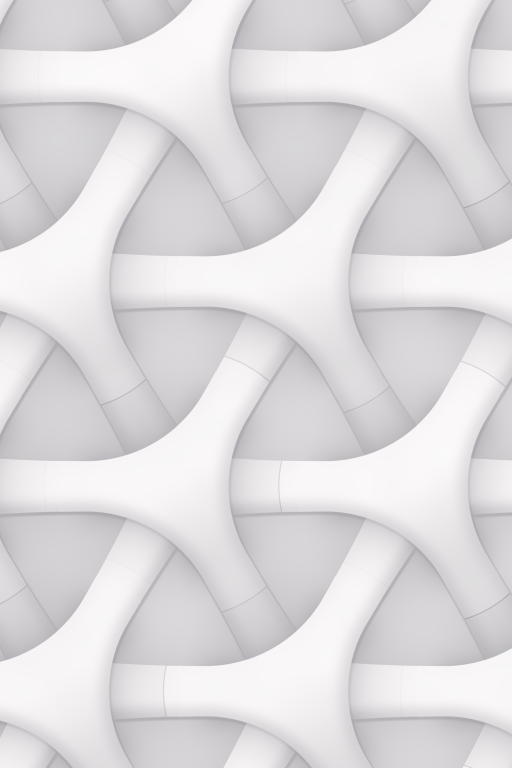
Reproduce this pattern procedurally as a Shadertoy shader.

```glsl
#define PITCH vec2(0.467, 0.462)    // hub spacing, in canvas widths
#define ORIGIN vec2(0.115, 0.150)   // lowest left hub
#define ARM 0.106                   // arm half width, in hub spacings
#define WAIST 0.21                  // hub centre to fillet
#define REACH 0.90                  // arm length
#define CORE 0.50                   // part of an arm lying on top
#define SEAM 0.55                   // distance of the joints
#define DROP vec2(0.004, -0.008)    // shadow offset
#define LIGHT vec2(-0.35, 0.937)
#define BACK 0.850                  // tone of the rear wall

const float SIN60 = 0.8660254;
const float THIRD = 2.0943951;

float hash(vec2 p) {
    return fract(sin(dot(p, vec2(127.1, 311.7))) * 43758.5453);
}

float noise(vec2 p) {
    vec2 i = floor(p), f = fract(p);
    f = f * f * (3.0 - 2.0 * f);
    return mix(mix(hash(i), hash(i + vec2(1, 0)), f.x),
               mix(hash(i + vec2(0, 1)), hash(i + vec2(1, 1)), f.x), f.y);
}

// Position along and across the nearest arm, and its index: 0 left, 1 down, 2 up
vec3 armSpace(vec2 p) {
    float k = round((atan(p.y, p.x) - 1.5 * THIRD) / THIRD);
    float angle = (k + 1.5) * THIRD;
    vec2 axis = vec2(cos(angle), sin(angle));
    float index = k < -2.5 ? 0.0 : -k;
    return vec3(dot(p, axis), abs(axis.x * p.y - axis.y * p.x),
                index < 0.5 ? 0.0 : 3.0 - index);
}

// Signed distance to three arms joined by circular fillets
float tripod(vec2 p) {
    vec2 a = armSpace(p).xy;
    float radius = (SIN60 * WAIST - ARM) / (1.0 - SIN60);
    vec2 centre = (radius + WAIST) * vec2(0.5, SIN60);
    float flare = max(a.x - centre.x, 0.0);
    float d = a.x < centre.x ? radius - length(a - centre)
                             : a.y - ARM - 0.09 * flare * flare;
    return max(d, a.x - REACH);
}

vec2 hubPosition(vec2 cell) {
    return vec2(cell.x + 0.5 * cell.y, SIN60 * cell.y);
}

// Tone of the rounded surface, with joints that differ per arm
float surface(vec2 p, float d, vec2 cell, float px) {
    vec3 arm = armSpace(p);
    float slope = (tripod(p + 0.01 * LIGHT) - d) / 0.01;
    float curl = smoothstep(-ARM, 0.0, d);
    float tone = 0.978 + 0.012 * (hash(cell) - 0.5);
    tone -= 0.10 * smoothstep(-0.08, 0.40, dot(p, vec2(0.5, -SIN60)));
    tone -= 0.035 * smoothstep(0.45, 0.85, arm.x);
    tone -= curl * curl * (0.06 - 0.055 * slope);
    tone += 0.010 * (noise(p * 9.0 + cell * 5.0) - 0.5);

    // Joint, bowed outwards
    float chance = hash(cell * 3.7 + arm.z + 1.3);
    float isDown = 1.0 - step(0.5, abs(arm.z - 1.0));
    float strength = mix(0.12 + 0.6 * step(0.8, chance), 0.45 + 0.5 * chance, isDown);
    float along = arm.x - SEAM - 0.05 * hash(cell + arm.z) + arm.y * arm.y;
    float line = 1.0 - smoothstep(0.0, max(0.005, 1.5 * px), abs(along));
    tone -= strength * (0.14 * line + 0.025 * smoothstep(-px, px, along));
    return tone;
}

void mainImage(out vec4 fragColor, in vec2 fragCoord) {
    vec2 uv = fragCoord / iResolution.x;
    vec2 q = (uv - ORIGIN) / PITCH;
    float px = 0.75 / (iResolution.x * PITCH.x);
    vec2 home = round(vec2(q.x - 0.5 * q.y / SIN60, q.y / SIN60));

    // Rear wall, shaded by the nearest tripod
    float gap = 1.0;
    for (int i = 0; i < 9; i++) {
        vec2 cell = home + vec2(i % 3, i / 3) - 1.0;
        gap = min(gap, tripod(q - hubPosition(cell) - DROP));
    }
    gap = max(gap, 0.0);
    float tone = BACK + 0.035 * (noise(q * 2.3 + 4.0) - 0.5);
    tone -= 0.035 * exp(-gap / 0.07) + 0.10 * (1.0 - smoothstep(0.0, 0.012, gap));

    // Whole tripods first, then their cores over the neighbouring arm ends
    for (int i = 0; i < 18; i++) {
        int n = i % 9;
        bool isCore = i > 8;
        vec2 cell = home + vec2(n % 3, n / 3) - 1.0;
        vec2 p = q - hubPosition(cell);
        float d = tripod(p);
        float along = armSpace(p).x;
        if (isCore) {
            float away = max(tripod(p - DROP), 0.0);
            float fade = 1.0 - smoothstep(CORE - 0.2, CORE, along);
            float contact = 1.0 - smoothstep(0.0, 0.012, away);
            tone -= fade * (0.12 * exp(-away / 0.075) + 0.04 * contact)
                  * smoothstep(0.70, 0.95, tone + 0.06);
        }
        float cover = 1.0 - smoothstep(-px, px, d);
        if (isCore) cover *= step(along, CORE);
        if (cover > 0.0) tone = mix(tone, surface(p, d, cell, px), cover);
    }

    // Cool tint in the darker tones
    vec3 color = tone + vec3(0.0, -0.007, -0.007 + 0.05 * (1.0 - tone));
    fragColor = vec4(clamp(color, 0.0, 1.0), 1.0);
}
```
